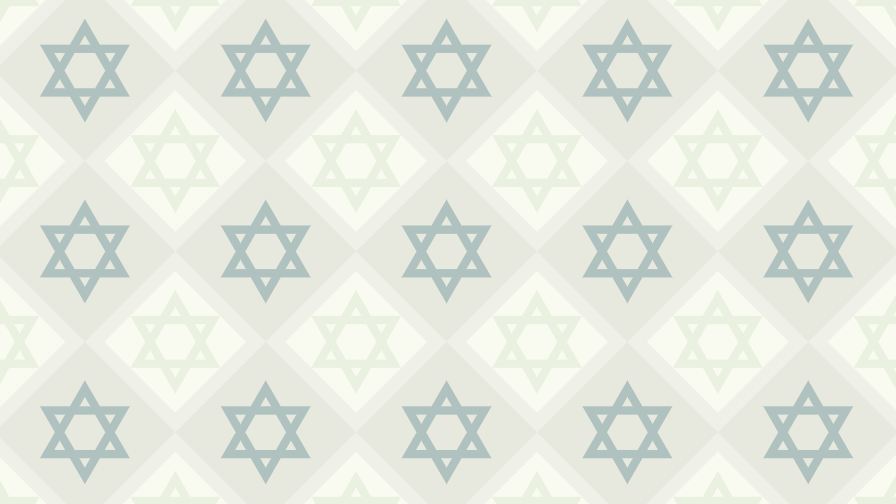
Give the GLSL for this pattern, as a WebGL 2 fragment shader.

```glsl
#version 300 es
precision highp float;
// Checkered diamonds, grey and cream, each holding an outlined six-pointed star.

uniform vec2 u_resolution;
out vec4 fragColor;

// Signed distance to a diamond with the given half diagonal
float diamond(vec2 p, float halfDiagonal) {
    return (abs(p.x) + abs(p.y) - halfDiagonal) * 0.70711;
}

// Outline of an upright triangle, its stroke lying inside the edge
float triangleOutline(vec2 p, float inradius, float stroke) {
    float edge = max(-p.y, dot(vec2(abs(p.x), p.y), vec2(0.86603, 0.5))) - inradius;
    return abs(edge + 0.5 * stroke) - 0.5 * stroke;
}

// Two opposed triangles form the star
float star(vec2 p) {
    float up = triangleOutline(p, 0.1437, 0.046);
    float down = triangleOutline(vec2(p.x, -p.y), 0.1437, 0.046);
    return min(up, down);
}

float fill(float d, float pixel) {
    return 1.0 - smoothstep(-0.6 * pixel, 0.6 * pixel, d);
}

void main() {
    // One unit is one repeat, with a grey diamond near the canvas centre
    float repeatSize = 0.3588 * u_resolution.y;
    float pixel = 1.0 / repeatSize;
    vec2 p = (gl_FragCoord.xy - 0.5 * u_resolution) / repeatSize + vec2(0.008, -0.003);
    vec2 greyCell = fract(p + 0.5) - 0.5;
    vec2 creamCell = fract(p) - 0.5;

    // Diamonds and the pale band between them
    vec3 color = vec3(0.938, 0.943, 0.910);
    color = mix(color, vec3(0.906, 0.914, 0.872), fill(diamond(greyCell, 0.5), pixel));
    color = mix(color, vec3(0.975, 0.984, 0.942), fill(diamond(creamCell, 0.392), pixel));

    // Stars: faint on cream, blue-grey on grey
    color = mix(color, vec3(0.922, 0.946, 0.882), fill(star(creamCell), pixel));
    color = mix(color, vec3(0.690, 0.760, 0.750), fill(star(greyCell), pixel));

    fragColor = vec4(color, 1.0);
}
```
